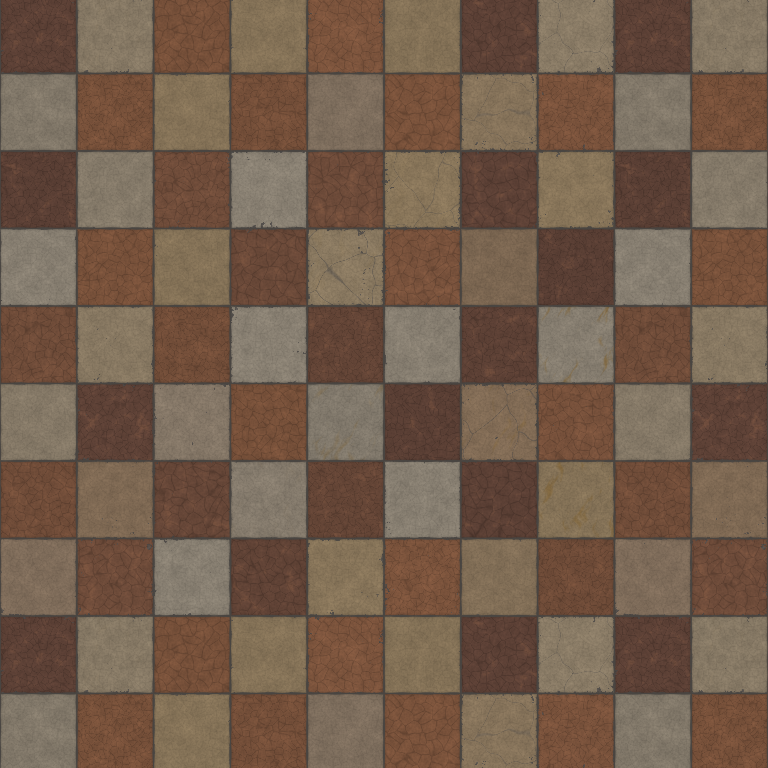
Write a WebGL 2 fragment shader that draws this texture.

```glsl
#version 300 es
precision highp float;
// Worn checkerboard of square stone tiles: russet marble against pale limestone.
// Tiles vary by a hash that repeats every eight cells; cellular noise gives the
// veins, mottling, pits and chipped edges, and a thin dark grout divides them.
uniform vec2 u_resolution;
out vec4 fragColor;

const vec2 TILES = vec2(10.0, 9.91);   // tiles across and down the canvas
const float ROW_SHIFT = 0.052;         // part of the top row cut off
const float PERIOD = 8.0;              // tiles before the variation repeats

const vec3 GROUT = vec3(0.285, 0.27, 0.255);
const vec3 CHIP = vec3(0.31, 0.295, 0.285);
const vec3 UMBER = vec3(0.365, 0.255, 0.212);
const vec3 RUSSET = vec3(0.485, 0.328, 0.235);
const vec3 LIMESTONE = vec3(0.545, 0.51, 0.455);
const vec3 SAND = vec3(0.54, 0.465, 0.355);
const vec3 ROSE = vec3(0.50, 0.41, 0.33);
const vec3 OCHRE = vec3(0.50, 0.385, 0.20);

vec2 hash2(vec2 p) {
    vec3 q = fract(p.xyx * vec3(0.1031, 0.1030, 0.0973));
    q += dot(q, q.yzx + 33.33);
    return fract((q.xx + q.yz) * q.zy);
}

// Distances to the nearest and second nearest point, and a hash of the nearest.
vec3 cellular(vec2 p) {
    vec2 cell = floor(p);
    vec3 best = vec3(9.0, 9.0, 0.0);
    for (int y = -1; y <= 1; y++) {
        for (int x = -1; x <= 1; x++) {
            vec2 c = cell + vec2(x, y);
            vec2 jitter = hash2(c);
            float d = length(c + jitter - p);
            if (d < best.x) best = vec3(d, best.x, jitter.x);
            else best.y = min(best.y, d);
        }
    }
    return best;
}

// Three octaves of cellular distance, centred near 0.45.
float mottle(vec2 p) {
    float sum = 0.0, weight = 0.5;
    for (int i = 0; i < 3; i++) {
        sum += weight * cellular(p).x;
        p = mat2(1.7, 1.3, -1.3, 1.7) * p + 5.3;
        weight *= 0.6;
    }
    return sum;
}

vec2 warp(vec2 p, float amount) {
    return p + amount * (sin(p.yx * 9.0 + 1.3) + 0.5 * sin(p.yx * 23.0 + p.xy * 11.0));
}

// Thin lines along cell borders: 1 on a line, 0 away from it.
float veins(vec2 p, float width) {
    vec3 c = cellular(p);
    return 1.0 - smoothstep(0.0, width, c.y - c.x);
}

vec3 redStone(vec2 p, vec2 rnd) {
    vec3 color = mix(UMBER, RUSSET, smoothstep(0.1, 0.95, rnd.x));
    float crackle = veins(warp(p, 0.025) * mix(7.0, 13.0, rnd.y), 0.16);
    float blotch = mottle(p * 5.0 + 3.0) - 0.45;
    color *= 1.0 + 0.22 * blotch - 0.13 * crackle;
    return mix(color, RUSSET * 1.08, 0.3 * smoothstep(0.08, 0.3, blotch));
}

vec3 paleStone(vec2 p, vec2 rnd, float staining) {
    vec3 color = mix(LIMESTONE, SAND, smoothstep(0.3, 0.7, rnd.x));
    color = mix(color, ROSE, 0.75 * smoothstep(0.72, 0.95, rnd.y));
    float blotch = mottle(p * 4.0 + 8.0) - 0.45;
    float crackle = veins(warp(p, 0.02) * 12.0, 0.2);
    color *= 0.98 + 0.18 * blotch - 0.05 * crackle;
    // Mineral stains run along a slanted grain.
    float streak = mottle(warp(p, 0.04) * mat2(5.0, 1.8, -0.6, 1.7));
    float stain = smoothstep(0.5, 0.75, streak) * smoothstep(0.6, 0.95, staining);
    return mix(color, OCHRE, 0.7 * stain);
}

// Coverage of missing stone: ragged edges, clustered pits and a rare crack.
float damage(vec2 p, float edge, float wear, float aa) {
    float patches = smoothstep(0.48, 0.78, mottle(p * 3.2 + 2.0));
    float ragged = mottle(p * 15.0);
    float reach = 0.006 + wear * (0.035 + 0.22 * patches) * smoothstep(0.38, 0.72, ragged);
    float chipped = 1.0 - smoothstep(-aa, aa, edge - reach);
    vec3 pit = cellular(warp(p, 0.02) * 17.0);
    float radius = 0.42 * smoothstep(0.55, 1.0, pit.z) * wear * patches;
    float pitted = 1.0 - smoothstep(radius - 0.12, radius + 0.05, pit.x);
    float crack = veins(warp(p, 0.03) * 1.6, 0.025) * smoothstep(0.86, 0.96, wear);
    return max(chipped, max(pitted * step(0.04, radius), 0.6 * crack));
}

void main() {
    vec2 uv = gl_FragCoord.xy / u_resolution;
    vec2 board = vec2(uv.x, 1.0 - uv.y) * TILES + vec2(0.0, ROW_SHIFT);
    float aa = max(0.008, 0.75 * TILES.x / u_resolution.x);

    vec2 id = mod(floor(board), PERIOD);
    vec2 local = fract(board);
    vec2 p = local + id * 17.0;        // breaks the grain at each joint
    vec2 tone = hash2(id + 41.0);
    vec2 trait = hash2(id * 3.0 + 97.0);
    bool pale = mod(id.x + id.y, 2.0) > 0.5;

    // Stone surface, with fine grain and a slight change of brightness per tile.
    vec3 color = pale ? paleStone(p, tone, trait.y) : redStone(p, tone);
    float grain = cellular(p * 32.0).x - 0.45;
    color *= 1.0 + 0.10 * grain + 0.07 * (trait.x - 0.5);

    // Wear, then grout along slightly uneven joints.
    vec2 toEdge = min(local, 1.0 - local) + 0.003 * sin(p.yx * 19.0);
    float edge = min(toEdge.x, toEdge.y);
    float wear = trait.x * trait.x * (pale ? 1.0 : 0.7);
    color = mix(color, CHIP * (1.0 + 0.3 * grain), 0.85 * damage(p, edge, wear, aa));
    color *= mix(0.9, 1.0, smoothstep(0.0, 0.05, edge));
    color = mix(GROUT, color, smoothstep(0.011 - aa, 0.011 + aa, edge));
    fragColor = vec4(color, 1.0);
}
```
